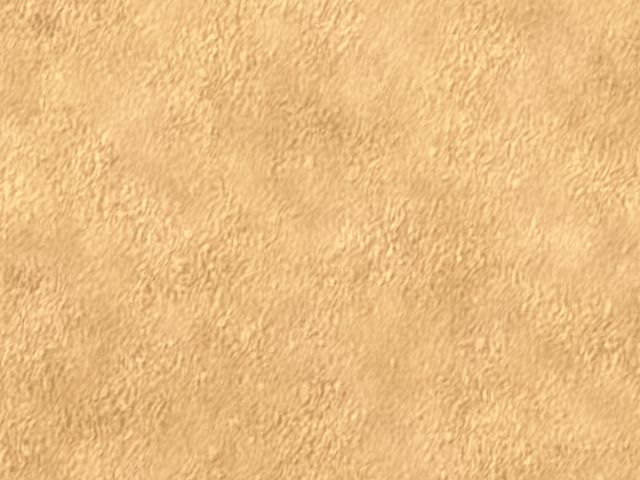
Give the GLSL for this texture, as a WebGL 2 fragment shader.

```glsl
#version 300 es
precision highp float;

uniform vec2 u_resolution;
out vec4 fragColor;

vec2 hash2(vec2 cell) {
  vec3 h = fract(cell.xyx * vec3(0.1031, 0.1030, 0.0973));
  h += dot(h, h.yzx + 33.33);
  return fract((h.xx + h.yz) * h.zy);
}

float cornerSlope(vec2 cell, vec2 offset) {
  float angle = 6.2832 * hash2(cell + 71.0).x;
  return dot(vec2(cos(angle), sin(angle)), offset);
}

float gradientNoise(vec2 p) {
  vec2 cell = floor(p), f = p - cell;
  vec2 w = f * f * f * (f * (f * 6.0 - 15.0) + 10.0);
  vec2 e = vec2(1.0, 0.0);
  return mix(
    mix(cornerSlope(cell, f), cornerSlope(cell + e.xy, f - e.xy), w.x),
    mix(cornerSlope(cell + e.yx, f - e.yx), cornerSlope(cell + e.xx, f - e.xx), w.x),
    w.y);
}

float layeredNoise(vec2 p) {
  float sum = 0.0, weight = 1.0;
  for (int i = 0; i < 3; i++) {
    sum += weight * gradientNoise(p);
    p = mat2(1.6, 1.2, -1.2, 1.6) * p + 17.3;
    weight *= 0.6;
  }
  return sum;
}

// Slope of a noise surface along the x axis, positive on the lit side
float relief(vec2 p, float stride) {
  return gradientNoise(p + vec2(stride, 0.0)) - gradientNoise(p);
}

// Scattered lumps, each with a lit side and a short shadow
float pebbles(vec2 p, float density) {
  float tone = 0.0;
  vec2 home = floor(p);
  vec2 dent = 0.45 * vec2(gradientNoise(p * 3.5), gradientNoise(p * 3.5 + 40.0));
  for (int y = -1; y <= 1; y++) {
    for (int x = -1; x <= 1; x++) {
      vec2 cell = home + vec2(x, y);
      vec2 place = hash2(cell), kind = hash2(cell + 137.0);
      float present = smoothstep(0.0, 0.15, density - kind.x);
      float radius = mix(0.14, 0.36, kind.y * kind.y);
      vec2 q = (p - cell - place) / radius;
      q.y *= mix(0.6, 1.1, place.x);
      q += dent;
      float body = 1.0 - smoothstep(0.65, 1.1, length(q));
      float shadow = 1.0 - smoothstep(0.4, 1.15, length(q - vec2(0.75, -0.15)));
      tone += present * (body * (0.9 - 1.0 * q.x) - 1.3 * shadow * (1.0 - body));
    }
  }
  return tone;
}

void main() {
  vec2 p = gl_FragCoord.xy / u_resolution.y;

  // Axes across and along the lean of the grains, which wanders a little
  vec2 bent = p + 0.012 * vec2(gradientNoise(p * 16.0), gradientNoise(p * 16.0 + 31.0));
  vec2 grain = vec2(dot(bent, vec2(0.91, -0.42)), dot(bent, vec2(0.42, 0.91)));

  // Broad patches of loose and packed sand
  float broad = layeredNoise(p * 2.6 + 5.0);
  float loose = smoothstep(-0.5, 0.5, layeredNoise(p * 5.5 + 23.0) - 0.15 * (p.x - 0.6));

  // Fine streaks, grit and clumps
  float tone = 1.9 * relief(grain * vec2(118.0, 62.0), 0.55);
  tone += 1.3 * relief(grain * vec2(62.0, 50.0) + 9.0, 0.5);
  tone += 1.3 * gradientNoise(p * 95.0 + 51.0);
  tone += 0.8 * gradientNoise(grain * vec2(150.0, 100.0) + 7.0);
  tone *= mix(0.55, 1.3, loose);

  // Pebbles in two sizes
  tone += 0.9 * pebbles(grain * 42.0 + 60.0, mix(0.15, 0.6, loose));
  tone += pebbles(grain * 27.0, mix(0.08, 0.45, loose));

  // Uneven ground
  tone += 1.15 * broad + 1.0 * layeredNoise(p * 13.0);
  tone += 0.5 * (p.y - 0.5);

  // Scattered dark hollows
  float hollow = smoothstep(0.25, 0.6, layeredNoise(p * 10.0 + 80.0));
  tone -= 0.9 * hollow * loose;
  tone = clamp(tone, -3.0, 2.8);

  vec3 sand = vec3(0.924, 0.744, 0.514) + tone * vec3(0.045, 0.056, 0.054);
  sand.r -= 0.004 * tone * tone;
  sand.b += 0.02 * gradientNoise(p * 5.0 + 12.0);
  fragColor = vec4(clamp(sand, 0.0, 1.0), 1.0);
}
```
